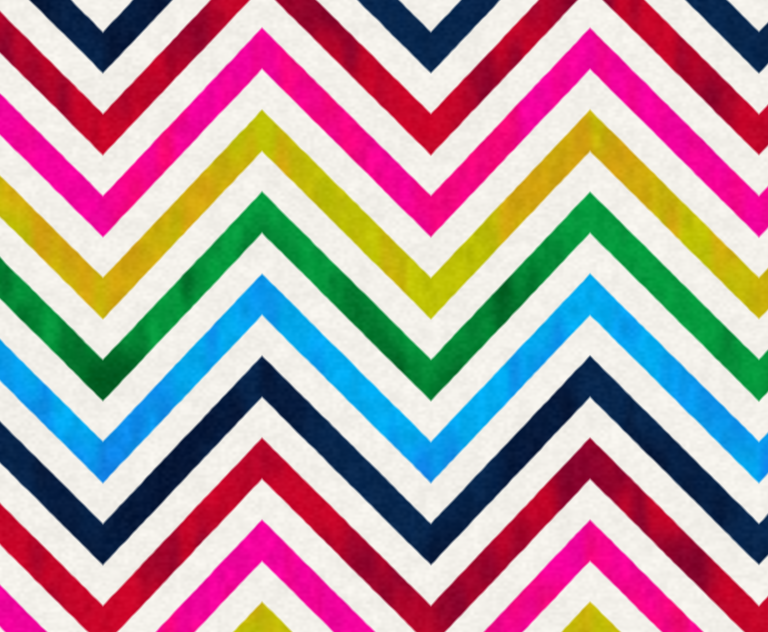
This pattern is drawn by a Shadertoy shader. Its source:

```glsl
// Painted chevron stripes in six repeating colours on warm white cloth.
// A slightly lopsided triangle wave shifts evenly spaced horizontal bands;
// value noise adds dye patches, upright streaks and a fine woven grain.

const vec3 BASE[6] = vec3[6](
    vec3(0.95, 0.01, 0.61),   // pink
    vec3(0.74, 0.75, 0.02),   // lime
    vec3(0.02, 0.60, 0.24),   // green
    vec3(0.01, 0.67, 0.94),   // sky blue
    vec3(0.03, 0.15, 0.30),   // navy
    vec3(0.78, 0.02, 0.16));  // red

const vec3 STAIN[6] = vec3[6](
    vec3(0.96, 0.03, 0.43),
    vec3(0.83, 0.63, 0.06),
    vec3(0.00, 0.36, 0.13),
    vec3(0.06, 0.50, 0.90),
    vec3(0.02, 0.08, 0.20),
    vec3(0.52, 0.01, 0.17));

float hash(vec2 p) {
    return fract(sin(dot(p, vec2(127.1, 311.7))) * 43758.5453);
}

float noise(vec2 p) {
    vec2 i = floor(p), f = fract(p);
    f = f * f * (3.0 - 2.0 * f);
    return mix(mix(hash(i), hash(i + vec2(1, 0)), f.x),
               mix(hash(i + vec2(0, 1)), hash(i + vec2(1, 1)), f.x), f.y);
}

// 0 at a peak, 1 at a valley; the falling side is a little longer
float zigzag(float x) {
    float u = fract((x - 0.4146) / 0.519);
    return min(u / 0.515, (1.0 - u) / 0.485);
}

void mainImage(out vec4 fragColor, in vec2 fragCoord) {
    // Height is one unit, y runs downward from the top
    vec2 p = vec2(fragCoord.x, iResolution.y - fragCoord.y) / iResolution.y;

    // Band coordinate: one unit per stripe, ink fills the first half
    float band = (p.y - 0.0443 - 0.2658 * zigzag(p.x)) / 0.1297;
    float fromCentre = abs(fract(band + 0.25) - 0.5);
    float row = floor(band + 0.25);
    int ink = int(mod(row, 6.0));

    // Soft dye edge, never thinner than a pixel
    float soft = max(0.028, 1.1 / (0.1297 * iResolution.y));
    float edge = fromCentre + 0.012 * (noise(p * 90.0) - 0.5);
    float cover = 1.0 - smoothstep(0.25 - soft, 0.25 + soft, edge);

    // Uneven dye: broad patches broken up by upright streaks
    vec2 seed = vec2(row * 7.3, row * 3.1);
    float patches = noise(p * vec2(8.0, 6.0) + seed);
    float streaks = noise(p * vec2(42.0, 13.0) + seed);
    float stain = smoothstep(0.32, 0.85, 0.62 * patches + 0.38 * streaks);
    vec3 dye = mix(BASE[ink], STAIN[ink], stain);
    dye *= 0.95 + 0.1 * noise(p * vec2(75.0, 40.0) + seed);

    // Cloth with faint mottling, then grain over everything
    vec3 cloth = vec3(0.965, 0.955, 0.93) - 0.025 * noise(p * 45.0);
    vec3 color = mix(cloth, dye, cover);
    float grain = noise(p * 170.0) + 0.6 * noise(p * vec2(110.0, 240.0)) - 0.8;
    color += 0.035 * grain;

    fragColor = vec4(clamp(color, 0.0, 1.0), 1.0);
}
```
